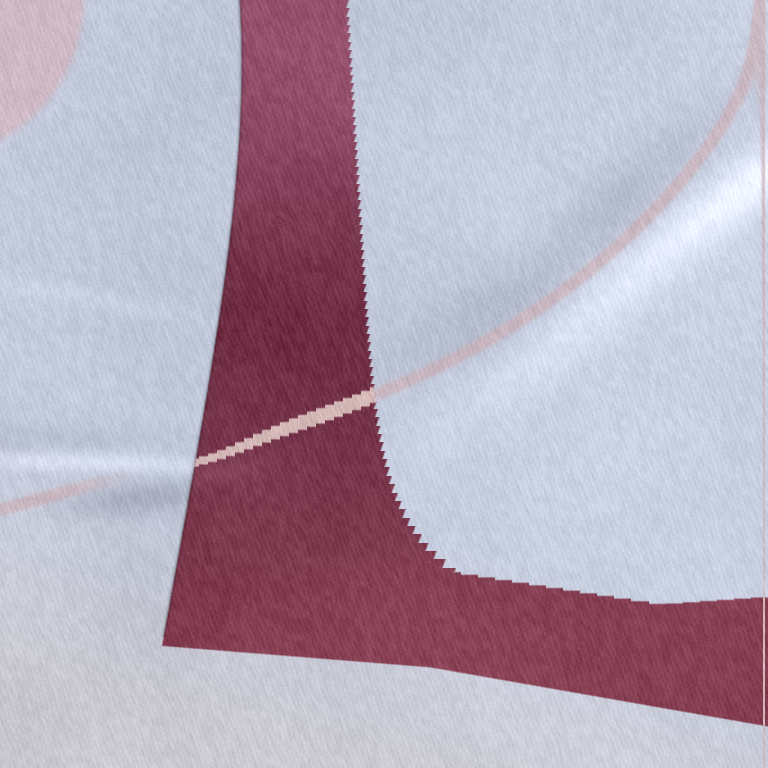
Give the GLSL for this texture, as a Shadertoy shader.

```glsl
// Pale knitted cloth with a wine-red corner band, a thin curved pink line and soft folds

float hash(vec2 p) {
    vec3 q = fract(vec3(p.xyx) * 0.1031);
    q += dot(q, q.yzx + 33.33);
    return fract((q.x + q.y) * q.z);
}

float noise(vec2 p) {
    vec2 i = floor(p), f = fract(p);
    f = f * f * (3.0 - 2.0 * f);
    return mix(mix(hash(i), hash(i + vec2(1, 0)), f.x),
               mix(hash(i + vec2(0, 1)), hash(i + vec2(1, 1)), f.x), f.y);
}

float fbm(vec2 p) {
    float sum = 0.0, amp = 0.5;
    for (int i = 0; i < 4; i++) {
        sum += amp * noise(p);
        p = mat2(1.6, 1.2, -1.2, 1.6) * p + 7.3;
        amp *= 0.5;
    }
    return sum;
}

// Soft ellipse of light or shade, tilted by an angle
float glow(vec2 p, vec2 center, vec2 size, float angle) {
    float c = cos(angle), s = sin(angle);
    vec2 d = mat2(c, -s, s, c) * (p - center) / size;
    return exp(-dot(d, d));
}

// Height of the curved line, nearly vertical at the right
float lineHeight(float x) {
    float dip = (x - 0.27) / 0.07;
    return 0.335 + 0.27 * x + 0.29 * x * x * x * x
         + 0.0012 / max(0.997 - x, 0.001) - 0.009 * exp(-dip * dip);
}

// Signed distance to the band, positive inside; inner edges step with the stitches
float bandDistance(vec2 p) {
    float t = max(p.y - 0.159, 0.0);
    float left = 0.211 + t * (0.182 - 0.104 * t * t * t);
    float bottom = 0.159 - 0.08 * (p.x - 0.211) - 0.095 * max(p.x - 0.56, 0.0);
    float row = (floor(p.y * 92.0) + 0.5) / 92.0;
    float right = 0.452 + 0.06 * (1.0 - row) + 0.097 * exp(-13.5 * (row - 0.254))
                + 0.004 * (fract(p.y * 92.0) - 0.5);
    float col = (floor(p.x * 45.0) + 0.5) / 45.0;
    float top = 0.213 + 0.155 * max(0.86 - col, 0.0) + 0.07 * max(col - 0.86, 0.0);
    float opening = min(p.x - right, p.y - top);
    return min(min((p.x - left) * 0.985, p.y - bottom), -opening);
}

// Slanted stitches in staggered rows, about -1 to 1
float knit(vec2 p) {
    vec2 q = p * vec2(155.0, 125.0);
    q.x += 0.45 * q.y + 0.8 * noise(p * 30.0);
    float loops = cos(6.2832 * q.x) * (0.6 + 0.4 * cos(6.2832 * (q.y - 0.3 * q.x)));
    return 0.5 * loops + 1.1 * (noise(q * vec2(1.3, 0.8)) - 0.5);
}

void mainImage(out vec4 fragColor, in vec2 fragCoord) {
    vec2 p = fragCoord / iResolution.xy;
    float px = 1.2 / iResolution.y;
    float weave = knit(p);
    float cloud = fbm(p * 5.0) - 0.47;

    // Pale cloth: bluish above, greyer below
    vec3 cloth = mix(vec3(0.79, 0.785, 0.815), vec3(0.755, 0.785, 0.855),
                     smoothstep(0.05, 0.5, p.y + 0.25 * p.x));
    cloth += 0.025 * smoothstep(0.4, 0.8, p.x) + 0.06 * cloud;

    // Blush disc at the upper left
    float disc = length(p - vec2(-0.098, 1.0)) - 0.207;
    cloth = mix(cloth, vec3(0.82, 0.715, 0.755), 0.85 * smoothstep(0.008, -0.008, disc));

    // Folds: ridges catching light, shade beside them
    float folds = 0.13 * glow(p, vec2(1.0, 0.775), vec2(0.20, 0.033), 0.62)
                + 0.07 * glow(p, vec2(0.77, 0.59), vec2(0.24, 0.04), 0.66)
                - 0.07 * glow(p, vec2(0.82, 0.75), vec2(0.19, 0.045), 0.75)
                - 0.05 * glow(p, vec2(0.62, 0.58), vec2(0.16, 0.05), 0.5)
                + 0.09 * glow(p, vec2(0.10, 0.398), vec2(0.17, 0.012), -0.03)
                - 0.11 * glow(p, vec2(0.19, 0.352), vec2(0.10, 0.022), 0.1)
                - 0.04 * glow(p, vec2(0.08, 0.43), vec2(0.18, 0.02), 0.0)
                + 0.04 * glow(p, vec2(0.12, 0.61), vec2(0.16, 0.015), -0.2);
    cloth += folds;

    // Wine band: rosy sheen at the top, darkest near the middle
    vec3 wine = mix(vec3(0.53, 0.25, 0.325), vec3(0.445, 0.19, 0.275),
                    smoothstep(0.12, 0.45, p.y - 0.15 * max(p.x - 0.4, 0.0)));
    wine = mix(wine, vec3(0.60, 0.33, 0.44), smoothstep(0.58, 0.97, p.y));
    wine += 0.06 * glow(p, vec2(0.29, 0.385), vec2(0.06, 0.018), 0.1) + 0.08 * cloud;

    float band = bandDistance(p);
    float inBand = smoothstep(-px, px, band);
    vec3 color = mix(cloth, wine, inBand);
    float rim = exp(-pow(band / 0.0025, 2.0)) * step(p.x, 0.34) * step(0.17, p.y);
    color *= 1.0 - 0.22 * rim;

    // Curved line: crisp and stepped on the band, faint on the cloth
    float x = p.x < 0.5 ? mix(p.x, (floor(p.x * 85.0) + 0.5) / 85.0, inBand) : p.x;
    float slope = (lineHeight(p.x + 0.001) - lineHeight(p.x - 0.001)) / 0.002;
    float dist = abs(p.y - lineHeight(x)) / sqrt(1.0 + slope * slope);
    float halfWidth = mix(0.008, mix(0.005, 0.0095, smoothstep(0.25, 0.42, p.x)), inBand);
    float soft = mix(0.004, px, inBand);
    float line = smoothstep(halfWidth + soft, halfWidth - soft, dist);
    float faint = 0.65 * (1.0 - smoothstep(0.07, 0.19, p.x)) + 0.65 * smoothstep(0.45, 0.5, p.x);
    vec3 pink = mix(vec3(0.80, 0.68, 0.70), vec3(0.83, 0.72, 0.715), inBand);
    color = mix(color, pink, line * mix(faint, 1.0, inBand));

    // Stitch relief and fine grain
    color += weave * mix(0.045, 0.055, inBand);
    color += 0.03 * (hash(floor(p * 512.0)) - 0.5);
    fragColor = vec4(clamp(color, 0.0, 1.0), 1.0);
}
```
